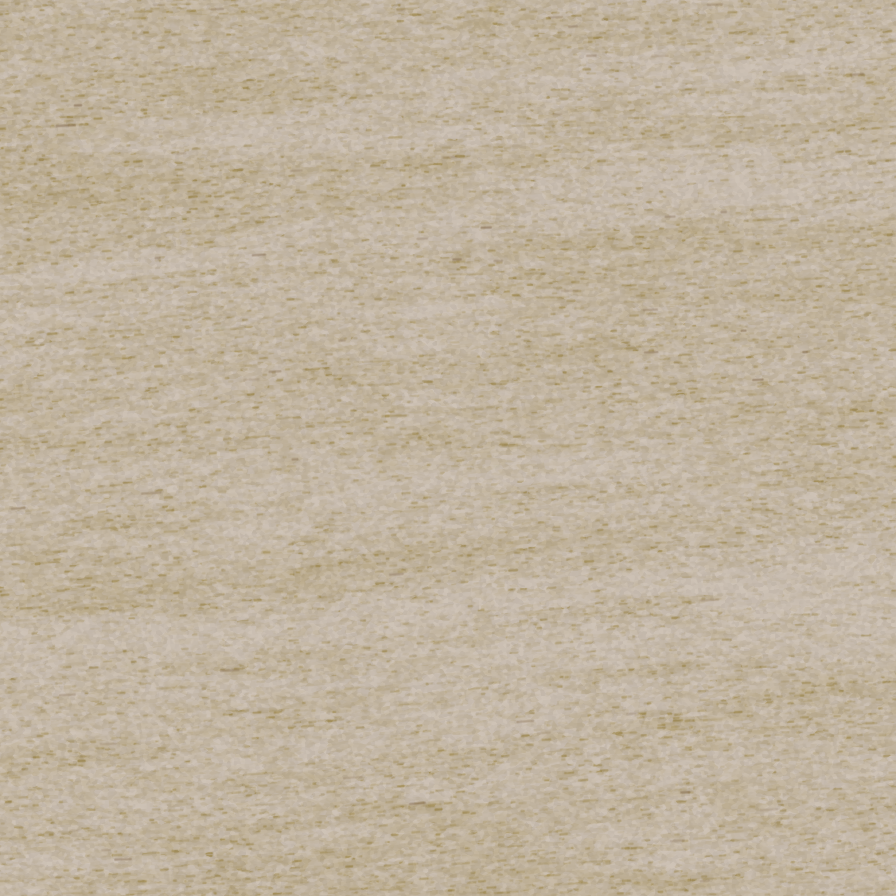
A WebGL 1 fragment shader for this texture:

```glsl
precision highp float;
uniform vec2 u_resolution;

const vec3 PALE_WOOD = vec3(0.776, 0.728, 0.667);
const vec3 TAN_WOOD = vec3(0.690, 0.622, 0.470);
const vec3 BROWN_FLECK = vec3(0.48, 0.37, 0.25);
const vec3 GREEN_FLECK = vec3(0.58, 0.58, 0.33);

vec3 hash3(vec2 cell, float seed) {
  vec3 q = fract(vec3(cell.xyx + seed * 7.31) * vec3(0.1031, 0.1030, 0.0973));
  q += dot(q, q.yxz + 33.33);
  return fract((q.xxy + q.yzz) * q.zyx);
}

// Cellular noise: random cell tones blended by distance
float cellTone(vec2 p, vec2 cells, float sharpness, float seed) {
  vec2 g = p * cells;
  vec2 base = floor(g);
  float total = 0.0;
  float weights = 0.0;
  for (int j = -1; j <= 1; j++) {
    for (int i = -1; i <= 1; i++) {
      vec2 cell = base + vec2(float(i), float(j));
      vec3 rnd = hash3(cell, seed);
      vec2 offset = cell + rnd.xy - g;
      float weight = exp(-sharpness * dot(offset, offset));
      total += weight * rnd.z;
      weights += weight;
    }
  }
  return total / weights;
}

// Soft dashes, one candidate per cell; density is the share that shows
float dashes(vec2 p, vec2 cells, float halfLength, float radius, float density, float seed) {
  vec2 g = p * cells;
  vec2 base = floor(g);
  float mark = 0.0;
  for (int j = -1; j <= 1; j++) {
    for (int i = -1; i <= 1; i++) {
      vec2 cell = base + vec2(float(i), float(j));
      vec3 rnd = hash3(cell, seed);
      vec3 shape = hash3(cell, seed + 5.0);
      vec2 d = abs(g - cell - rnd.xy) / cells;
      d.x = max(d.x - halfLength * mix(0.15, 1.0, shape.x), 0.0);
      float body = 1.0 - smoothstep(0.0, radius, length(d));
      float shown = smoothstep(0.0, 0.12, density - rnd.z);
      mark = max(mark, body * shown * mix(0.4, 1.0, shape.y));
    }
  }
  return mark;
}

// Shear so that the grain climbs to the right, with a gentle wave
vec2 alongGrain(vec2 p, float slope) {
  float wave = 0.004 * sin(4.3 * p.x + 5.0 * p.y) + 0.002 * sin(9.1 * p.x - 7.0 * p.y);
  return vec2(p.x, p.y - slope * p.x + wave);
}

void main() {
  vec2 p = gl_FragCoord.xy / u_resolution.y;
  vec2 bandP = alongGrain(p, 0.085);
  vec2 fiberP = alongGrain(p, 0.05);

  // Broad bands, streaks and fine fibres
  float band = cellTone(bandP, vec2(1.3, 15.0), 7.0, 1.0);
  float streak = cellTone(bandP, vec2(5.0, 55.0), 7.0, 2.0);
  float fiber = cellTone(fiberP, vec2(38.0, 180.0), 9.0, 3.0);
  float grain = cellTone(fiberP, vec2(140.0, 260.0), 12.0, 4.0);
  float tone = 0.18 + 0.06 * (0.5 - p.x);
  tone += 0.30 * (band - 0.5) + 0.30 * (streak - 0.5);
  tone += 0.38 * (fiber - 0.5) + 0.46 * (grain - 0.5);

  // Short and long pores gather in the darker streaks, broken up by the grain
  float density = 0.1 + 0.5 * streak + 0.2 * band;
  float breakup = mix(0.45, 1.35, grain);
  float shortPores = dashes(fiberP, vec2(70.0, 150.0), 0.0045, 0.0025, density, 11.0);
  float longPores = dashes(fiberP, vec2(22.0, 90.0), 0.018, 0.0025, density * 0.75, 23.0);
  tone += (0.85 * shortPores + 0.65 * longPores) * breakup;

  vec3 color = mix(PALE_WOOD, TAN_WOOD, clamp(tone, -0.12, 1.5));
  color += 0.05 * (cellTone(p, vec2(230.0, 260.0), 12.0, 6.0) - 0.5);

  // Rare brown ticks and greenish specks
  float brown = dashes(fiberP, vec2(24.0, 60.0), 0.010, 0.0026, 0.08, 31.0);
  float green = dashes(fiberP, vec2(16.0, 30.0), 0.005, 0.0040, 0.05, 43.0);
  color = mix(color, BROWN_FLECK, 0.8 * brown);
  color = mix(color, GREEN_FLECK, 0.8 * green);

  gl_FragColor = vec4(color, 1.0);
}
```
